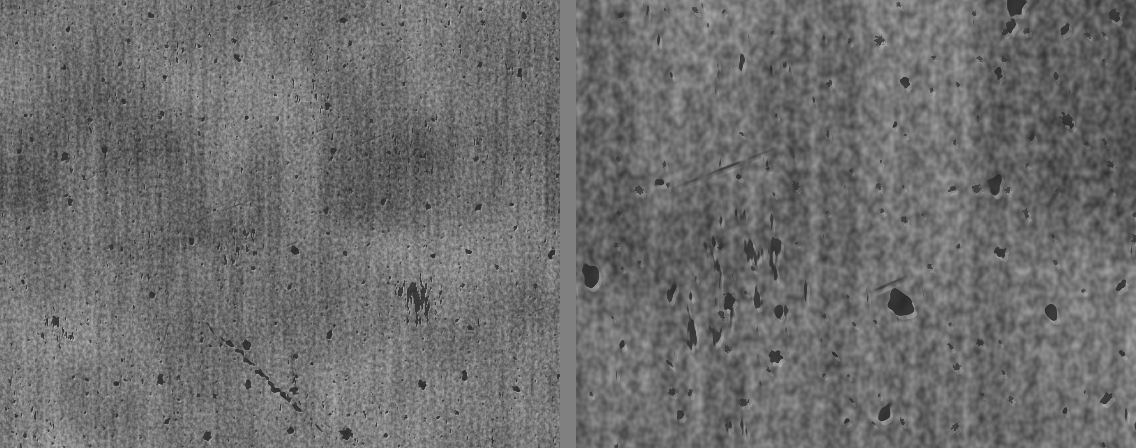
Left: the whole. Right: its middle third, enlarged.
A Shadertoy shader for this texture:

```glsl
// Weathered grey concrete: soft stains, vertical streaks, flaked chips, pits and scratches.

const float BASE_TONE = 0.466;
const float DARK_TONE = 0.19;
const float CLOUD_AMOUNT = 0.17;
const float STREAK_AMOUNT = 0.085;
const float GRAIN_AMOUNT = 0.17;
const float PANEL_AMOUNT = 0.085;
const float RELIEF_AMOUNT = 0.11;
const float CHIP_THRESHOLD = 0.68;
const float PANEL_PERIOD = 0.5;
const int SCRATCH_COUNT = 18;
const vec2 LIGHT_OFFSET = vec2(-0.002, 0.003);
const vec2 CRACK_START = vec2(0.44, 0.30);
const vec2 CRACK_END = vec2(0.73, 0.03);
const vec2 WORN_SPOTS[4] = vec2[4](vec2(0.93, 0.34), vec2(0.12, 0.25),
                                   vec2(0.55, 0.45), vec2(0.31, 0.88));
const uint HASH_MUL = 1664525u;
const uint HASH_ADD = 1013904223u;

vec2 hash2(vec2 cell) {
    uvec2 q = uvec2(ivec2(floor(cell))) * HASH_MUL + HASH_ADD;
    for (int i = 0; i < 2; i++) {
        q.x += q.y * HASH_MUL;
        q.y += q.x * HASH_MUL;
        q ^= q >> 16u;
    }
    return vec2(q >> 16u) / 65536.0;
}

float cornerRamp(vec2 cell, vec2 offset) {
    float angle = 6.2832 * hash2(cell).x;
    return dot(vec2(cos(angle), sin(angle)), offset);
}

float gradientNoise(vec2 p) {
    vec2 c = floor(p), f = p - c, e = vec2(1.0, 0.0);
    vec2 w = f * f * f * (f * (f * 6.0 - 15.0) + 10.0);
    return mix(mix(cornerRamp(c, f), cornerRamp(c + e, f - e), w.x),
               mix(cornerRamp(c + e.yx, f - e.yx), cornerRamp(c + 1.0, f - 1.0), w.x), w.y);
}

float fbm(vec2 p, int octaves, float gain) {
    float sum = 0.0, amplitude = 1.0;
    for (int i = 0; i < octaves; i++) {
        sum += amplitude * gradientNoise(p);
        p = p * 2.03 + 17.3;
        amplitude *= gain;
    }
    return sum;
}

float fillInside(float dist) {
    float pixel = 1.0 / iResolution.y;
    return 1.0 - smoothstep(-0.7 * pixel, 0.9 * pixel, dist);
}

// Distance to a segment in x, position along it from 0 to 1 in y.
vec2 segment(vec2 p, vec2 a, vec2 b) {
    vec2 d = b - a;
    float t = clamp(dot(p - a, d) / dot(d, d), 0.0, 1.0);
    return vec2(length(p - a - d * t), t);
}

// One ragged, mostly upright pit per occupied grid cell.
float pits(vec2 p, float frequency, float density, float size) {
    vec2 cell = floor(p * frequency);
    vec2 pick = hash2(cell), place = hash2(cell + 57.0), shape = hash2(cell + 113.0);
    if (pick.x > density) return 0.0;
    vec2 d = fract(p * frequency) - mix(vec2(0.27), vec2(0.73), place);
    float angle = (pick.y - 0.5) * 2.0;
    d = mat2(cos(angle), sin(angle), -sin(angle), cos(angle)) * d;
    d.x *= 1.0 + 0.9 * shape.y;
    float radius = size * mix(0.35, 1.0, shape.x * shape.x);
    float ragged = 1.0 + 0.9 * gradientNoise(p * frequency * 12.0);
    return fillInside((length(d) - radius * ragged) / frequency);
}

// Vertical flakes, gathered in worn areas.
float chips(vec2 p) {
    float wear = 0.6 * fbm(p * 5.0 + 31.0, 2, 0.5);
    for (int i = 0; i < 4; i++) {
        vec2 d = (p - WORN_SPOTS[i]) / vec2(0.042, 0.06);
        wear += (i < 2 ? 0.55 : 0.28) * exp(-dot(d, d));
    }
    float flake = fbm(p * vec2(95.0, 30.0), 3, 0.6);
    return smoothstep(CHIP_THRESHOLD, CHIP_THRESHOLD + 0.14, flake + wear);
}

float scratches(vec2 p) {
    float broken = gradientNoise(p * 75.0 + 9.0);
    vec2 crack = segment(p + 0.006 * gradientNoise(p * 22.0), CRACK_START, CRACK_END);
    float width = 0.0075 * sin(3.1416 * crack.y) * (0.45 + 2.2 * broken);
    float mark = 0.95 * fillInside(crack.x - width) * step(0.0005, width);
    for (int i = 0; i < SCRATCH_COUNT; i++) {
        vec2 seed = vec2(float(i), 7.0);
        vec2 start = hash2(seed) * vec2(iResolution.x / iResolution.y, 1.0);
        vec2 vary = hash2(seed + 40.0);
        float angle = (i % 3 == 0 ? 1.36 : 0.42) + 0.25 * (vary.x - 0.5);
        vec2 end = start + mix(0.04, 0.14, vary.y) * vec2(cos(angle), sin(angle));
        vec2 line = segment(p, start, end);
        float fade = sin(3.1416 * line.y) * smoothstep(-0.3, 0.2, broken);
        mark = max(mark, 0.75 * fade * fillInside(line.x - 0.0009));
    }
    return mark;
}

float damage(vec2 p) {
    float mark = max(0.88 * chips(p), scratches(p));
    mark = max(mark, 0.95 * pits(p, 10.0, 0.42, 0.13));
    mark = max(mark, 0.9 * pits(p + 3.7, 24.0, 0.3, 0.14));
    return max(mark, 0.75 * pits(p + 8.1, 52.0, 0.25, 0.17));
}

// Damp formwork panels: crisp sides, dark lower edge, fading upward.
float panelStain(vec2 p) {
    float column = (p.x - 0.21) / PANEL_PERIOD;
    float x = fract(column) * PANEL_PERIOD;
    float sides = smoothstep(0.0, 0.012, x) * (1.0 - smoothstep(0.40, 0.435, x));
    float bottom = 0.42 + 0.1 * hash2(vec2(floor(column), 3.0)).x;
    float y = p.y - bottom + 0.05 * gradientNoise(p * 5.0);
    return sides * smoothstep(-0.025, 0.035, y) * (1.0 - smoothstep(0.04, 0.38, y));
}

void mainImage(out vec4 fragColor, in vec2 fragCoord) {
    vec2 p = fragCoord / iResolution.y;

    // Broad tone and surface texture
    float tone = BASE_TONE - 0.025 * smoothstep(0.3, 0.7, p.y);
    tone += CLOUD_AMOUNT * fbm(p * 2.7 + 5.0, 5, 0.5);
    tone -= PANEL_AMOUNT * panelStain(p);
    tone += STREAK_AMOUNT * fbm(p * vec2(65.0, 4.0), 2, 0.8);
    tone += GRAIN_AMOUNT * fbm(p * vec2(125.0, 100.0), 2, 0.75);

    // Dark damage with a lit rim
    float mark = damage(p);
    tone += RELIEF_AMOUNT * max(damage(p + LIGHT_OFFSET) - mark, 0.0);
    float darkTone = DARK_TONE + 0.06 * gradientNoise(p * 90.0);
    fragColor = vec4(vec3(clamp(mix(tone, darkTone, mark), 0.0, 1.0)), 1.0);
}
```
